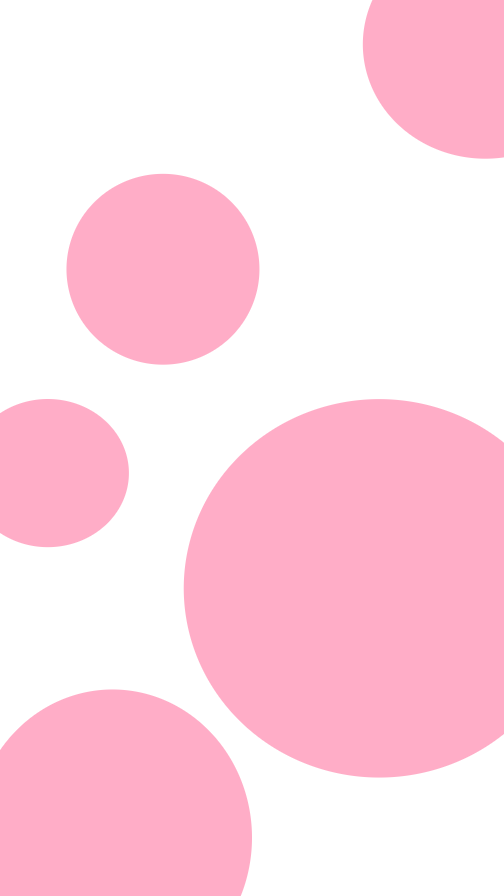
Reproduce this background procedurally as a WebGL 2 fragment shader.

```glsl
#version 300 es
precision highp float;
// Flat pink ellipses scattered on a white ground, some cut by the canvas edges.
// Each ellipse is an approximate signed distance; the nearest one is turned
// into smooth coverage about one pixel wide.

uniform vec2 u_resolution;
out vec4 fragColor;

const vec3 GROUND = vec3(1.0);
const vec3 PINK = vec3(1.0, 0.68, 0.78);
const vec2 CANVAS = vec2(9.0, 16.0);  // canvas size in drawing units

// Each spot: centre (xy) and radii (zw), in drawing units
const int SPOT_COUNT = 5;
const vec4 SPOTS[SPOT_COUNT] = vec4[](
    vec4(8.667, 15.208, 2.188, 2.042),  // upper right corner
    vec4(2.910, 11.192, 1.723, 1.704),  // upper left
    vec4(0.854, 7.552, 1.448, 1.323),   // left edge
    vec4(6.771, 5.494, 3.490, 3.379),   // large, right
    vec4(2.010, 1.042, 2.490, 2.646)    // lower left corner
);

// First-order signed distance to an ellipse, negative inside
float ellipseDistance(vec2 offset, vec2 radii) {
    float scaled = length(offset / radii);
    float slope = length(offset / (radii * radii));
    return scaled * (scaled - 1.0) / max(slope, 1e-4);
}

void main() {
    vec2 position = gl_FragCoord.xy / u_resolution * CANVAS;
    float pixel = CANVAS.y / u_resolution.y;

    // Union of all spots; the start value lies outside every spot
    float nearest = CANVAS.y;
    for (int i = 0; i < SPOT_COUNT; i++) {
        vec4 spot = SPOTS[i];
        nearest = min(nearest, ellipseDistance(position - spot.xy, spot.zw));
    }

    // Smooth edge
    float coverage = clamp(0.5 - nearest / pixel, 0.0, 1.0);
    fragColor = vec4(mix(GROUND, PINK, coverage), 1.0);
}
```
